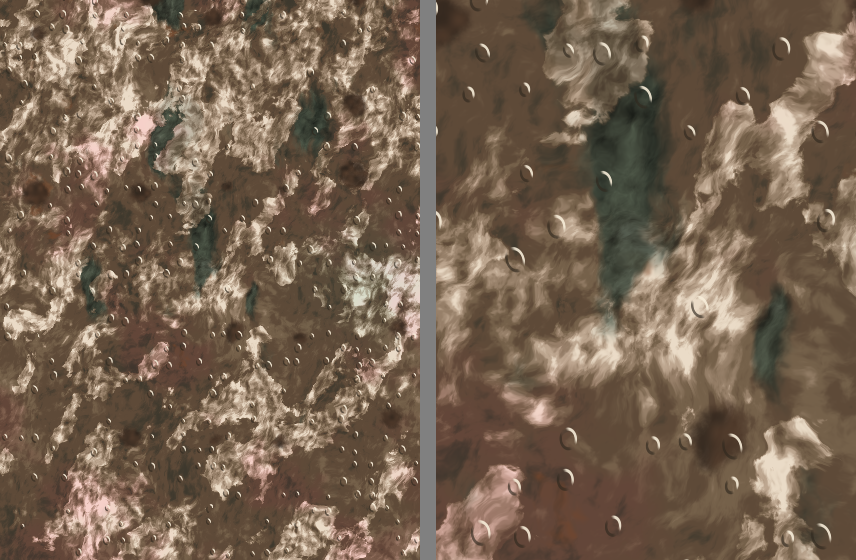
Left, the full canvas; right, a detail of the centre.
Write a Shadertoy shader that draws this texture.

```glsl
// Weathered painted plaster: brown ground, pale flaking crust, green stains, pits and glints.

float hash(vec2 p) {
    return fract(sin(dot(p, vec2(127.1, 311.7))) * 43758.5453);
}

float noise(vec2 p) {
    vec2 i = floor(p), f = fract(p);
    f = f * f * (3.0 - 2.0 * f);
    return mix(mix(hash(i), hash(i + vec2(1, 0)), f.x),
               mix(hash(i + vec2(0, 1)), hash(i + vec2(1, 1)), f.x), f.y);
}

// Fractal noise centred on zero
float fbm(vec2 p) {
    float sum = 0.0, amp = 0.5;
    for (int i = 0; i < 5; i++) {
        sum += amp * (noise(p) - 0.5);
        p = mat2(0.8, 0.6, -0.6, 0.8) * p * 2.03 + 17.3;
        amp *= 0.55;
    }
    return sum;
}

// Soft elliptical region
float region(vec2 p, vec2 centre, vec2 radius) {
    vec2 d = (p - centre) / radius;
    return exp(-dot(d, d));
}

// Five-step ramp from shadow to bright crust
vec3 ramp(float t) {
    vec3 c = mix(vec3(0.24, 0.22, 0.175), vec3(0.37, 0.29, 0.22), smoothstep(0.03, 0.19, t));
    c = mix(c, vec3(0.46, 0.38, 0.29), smoothstep(0.23, 0.46, t));
    c = mix(c, vec3(0.59, 0.50, 0.41), smoothstep(0.47, 0.69, t));
    c = mix(c, vec3(0.74, 0.65, 0.56), smoothstep(0.69, 0.85, t));
    return mix(c, vec3(0.92, 0.86, 0.78), smoothstep(0.85, 0.96, t));
}

// Where the pale crust survives (positive) or has worn away (negative)
float crustBias(vec2 p) {
    float pale = region(p, vec2(0.15, 0.87), vec2(0.20, 0.17))
               + region(p, vec2(0.53, 0.93), vec2(0.17, 0.13))
               + region(p, vec2(0.05, 0.52), vec2(0.13, 0.14))
               + region(p, vec2(0.35, 0.51), vec2(0.13, 0.07))
               + region(p, vec2(0.66, 0.50), vec2(0.12, 0.09))
               + region(p, vec2(0.74, 0.75), vec2(0.07, 0.07))
               + region(p, vec2(0.16, 0.10), vec2(0.20, 0.10)) * 0.8;
    float worn = region(p, vec2(0.68, 0.64), vec2(0.13, 0.05))
               + region(p, vec2(0.47, 0.25), vec2(0.30, 0.16)) * 0.6
               + region(p, vec2(0.04, 0.23), vec2(0.08, 0.06))
               + region(p, vec2(0.42, 0.70), vec2(0.12, 0.10)) * 0.6;
    return 0.6 * pale - 0.5 * worn - 0.28;
}

// Ragged, mostly upright green stains
float greenStain(vec2 p) {
    float s = region(p, vec2(0.31, 0.76), vec2(0.035, 0.10))
            + region(p, vec2(0.35, 0.59), vec2(0.018, 0.09))
            + region(p, vec2(0.56, 0.78), vec2(0.035, 0.05))
            + region(p, vec2(0.46, 0.455), vec2(0.020, 0.04))
            + region(p, vec2(0.16, 0.48), vec2(0.020, 0.06))
            + region(p, vec2(0.46, 0.96), vec2(0.022, 0.05))
            + region(p, vec2(0.29, 0.99), vec2(0.050, 0.04));
    return smoothstep(0.3, 0.68, s + 1.3 * fbm(p * vec2(32, 14)));
}

void mainImage(out vec4 fragColor, in vec2 fragCoord) {
    vec2 p = fragCoord / iResolution.y;
    float edge = 1.0 / iResolution.y;
    vec2 warp = vec2(fbm(p * 11.0), fbm(p * 11.0 + 40.0));
    vec2 w = p + 0.05 * warp;
    // x runs across the slanted strokes, y along them
    vec2 slant = vec2(dot(w, vec2(0.83, -0.55)), dot(w, vec2(0.55, 0.83)));

    // Crust patches and sharper slanted flakes
    float bias = crustBias(p);
    float crust = smoothstep(-0.12, 0.30, bias + 1.7 * fbm(slant * vec2(17, 10)) + 0.8 * fbm(w * 50.0));
    float flakeField = noise(slant * vec2(34, 14)) + 0.5 * fbm(w * 70.0);
    float cluster = noise(p * 7.0 + 5.0) * 0.25 + 0.12 * bias;
    float flake = smoothstep(0.74, 0.82, flakeField + cluster);

    // Relief lit from the upper right
    vec2 grain = slant * vec2(75, 42);
    float relief = fbm(grain) - fbm(grain + vec2(0.12, 0.38));
    float weave = noise(slant * vec2(300, 110)) - 0.5;

    // Tone on a bell curve, then spread evenly over the ramp
    float z = -0.72 + 2.2 * fbm(w * 5.0 + 9.0) + 1.2 * fbm(w * 38.0);
    z += crust * (1.15 + 3.2 * fbm(slant * vec2(42, 22) + 3.0));
    z += flake * (1.35 - 0.8 * crust);
    z += relief * mix(1.6, 4.5, max(crust, flake)) + 0.22 * weave;
    vec3 color = ramp(1.0 / (1.0 + exp(-1.7 * z)));

    // Rose, ochre and grey-green tints
    float hue = fbm(p * 8.0 + 71.0);
    color *= 1.0 + vec3(0.05, -0.05, 0.01) * smoothstep(0.0, 0.2, hue);
    color *= 1.0 + vec3(-0.08, 0.01, 0.02) * region(p, vec2(0.66, 0.50), vec2(0.12, 0.10));
    float rust = smoothstep(0.24, 0.36, fbm(w * 16.0 + 23.0));
    color = mix(color, vec3(0.48, 0.27, 0.15), 0.6 * rust * (1.0 - flake));
    vec3 green = vec3(0.20, 0.24, 0.20) * (1.0 + 1.3 * relief + 0.8 * fbm(w * 30.0));
    color = mix(color, green, 0.85 * greenStain(w) * (1.0 - 0.7 * flake));

    // Scattered round pits with a ragged rim
    for (int k = 0; k < 9; k++) {
        vec2 cell = floor(p / 0.15) + vec2(k % 3, k / 3) - 1.0;
        vec2 centre = (cell + 0.2 + 0.6 * vec2(hash(cell), hash(cell + 7.7))) * 0.15;
        float radius = mix(0.008, 0.024, hash(cell + 3.1));
        float d = length(p - centre + 0.018 * warp) - radius + 0.012 * fbm(p * 90.0);
        float pit = (1.0 - smoothstep(-0.006, 0.006, d)) * step(0.55, hash(cell + 5.3));
        vec3 pitColor = mix(vec3(0.17, 0.13, 0.10), vec3(0.31, 0.22, 0.16), noise(p * 110.0));
        color = mix(color, pitColor, 0.85 * pit);
    }

    // Tiny wet crescents, each bright on one side and shadowed on the other
    vec2 cell = floor(p / 0.026);
    vec2 d = p - (cell + 0.3 + 0.4 * vec2(hash(cell + 1.3), hash(cell + 8.9))) * 0.026;
    d.x += 0.3 * d.y * (hash(cell + 4.4) - 0.5);
    float size = mix(0.003, 0.007, hash(cell + 2.2));
    float present = step(0.76, hash(cell + 6.6) + 0.25 * (noise(p * 6.0) - 0.5));
    float ring = abs(length(d * vec2(1.3, 1.0)) - size);
    float arc = 1.0 - smoothstep(0.0005, 0.0008 + edge, ring);
    float side = dot(d, vec2(0.85, 0.53)) / size;
    color = mix(color, vec3(0.19, 0.16, 0.12), 0.65 * present * arc * smoothstep(0.1, 0.6, -side));
    color = mix(color, vec3(0.97, 0.93, 0.85), 0.9 * present * arc * smoothstep(0.25, 0.7, side));

    fragColor = vec4(clamp(color, 0.0, 1.0), 1.0);
}
```
